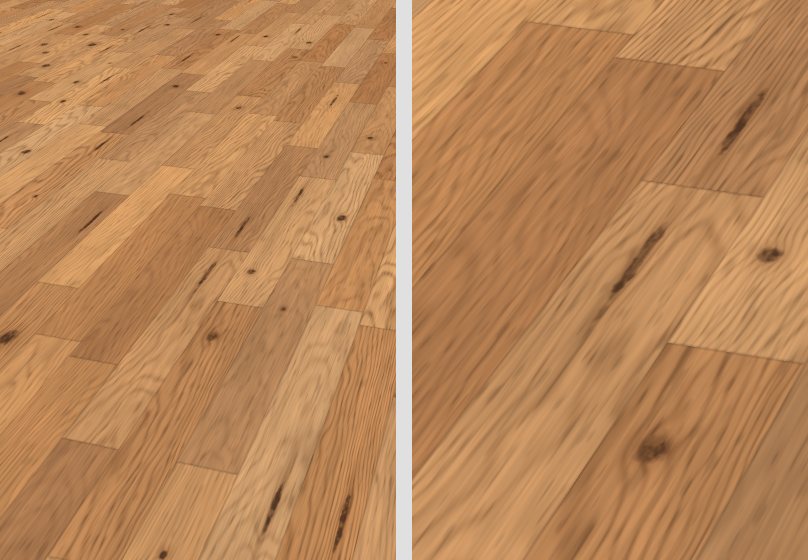
Left, the full canvas; right, a detail of the centre.
Reproduce this texture procedurally as a WebGL 2 fragment shader.

```glsl
#version 300 es
precision highp float;

uniform vec2 u_resolution;
out vec4 fragColor;

const float BOARD_LENGTH = 6.5; // in board widths

float hash(vec2 p) {
    vec3 q = fract(vec3(p.xyx) * vec3(0.1031, 0.1030, 0.0973));
    q += dot(q, q.yzx + 33.33);
    return fract((q.x + q.y) * q.z);
}

float noise(vec2 p) {
    vec2 i = floor(p), f = fract(p);
    f = f * f * (3.0 - 2.0 * f);
    return mix(mix(hash(i), hash(i + vec2(1, 0)), f.x),
               mix(hash(i + vec2(0, 1)), hash(i + vec2(1, 1)), f.x), f.y);
}

float fbm(vec2 p) {
    return 0.55 * noise(p) + 0.3 * noise(p * 2.1 + 7.3) + 0.15 * noise(p * 4.3 + 19.1);
}

// End joint offset of each strip of boards, as a fraction of a board
float stagger(float strip) {
    float offsets[5] = float[5](0.26, 0.96, 0.64, 0.96, 0.70);
    return offsets[int(mod(strip, 5.0))] + 0.37 * (floor(strip / 5.0) + 1.0);
}

// Quasi-random lightness, 0 to 1, of each board
float boardTone(float strip, float row) {
    float n = abs(strip + 1.0);
    return fract(0.3 - 0.55 * n + 0.2265 * n * (n - 1.0) + 0.6 * row);
}

// x: dark heart, y: surrounding halo of a knot or crack
vec2 knot(vec2 p, vec2 id) {
    float cell = floor(p.y / 3.25);
    vec2 key = id * 3.0 + vec2(cell * 17.0, 140.0);
    if (hash(key) > 0.36) return vec2(0.0);
    vec2 center = vec2(0.25 + 0.5 * hash(key + 5.1), (cell + 0.3 + 0.4 * hash(key + 9.7)) * 3.25);
    vec2 d = p - center;
    float size = mix(0.07, 0.2, hash(key + 2.3));
    bool crack = hash(key + 13.0) < 0.35;
    d /= crack ? vec2(0.055, 0.75) : vec2(size, size * 1.4);
    float r = length(d) + 0.9 * (fbm(p * vec2(9.0, 5.0) + key) - 0.5);
    float mottle = smoothstep(0.25, 0.65, fbm(p * vec2(17.0, 8.0) + key));
    float heart = (1.0 - smoothstep(0.45, 1.0, r)) * mix(0.45, 1.0, mottle);
    return vec2(heart, exp(-0.55 * dot(d, d)));
}

vec3 floorColor(vec2 p, float pixel) {
    // Perspective: strips and joints run to two points on one horizon
    float depth = 1.335 - p.y;
    float across = ((p.x - 0.966) / depth + 0.355) / 0.1027;
    float footprint = pixel / (depth * 0.1027);
    float strip = floor(across);
    float along = (p.x + 5.208) / depth / 2.43 - stagger(strip);
    float row = floor(along);

    vec2 id = vec2(strip, row) + 60.0;
    vec2 board = vec2(fract(across), fract(along) * BOARD_LENGTH);
    vec2 seed = vec2(hash(id), hash(id + 31.7)) * 90.0;
    float tone = boardTone(strip, row);
    vec2 mark = knot(board, id);

    vec3 color = mix(vec3(0.665, 0.468, 0.303), vec3(0.805, 0.612, 0.412), tone);
    color *= mix(vec3(1.03, 0.99, 0.94), vec3(0.99, 1.0, 1.03), hash(id + 8.2));
    color *= 0.94 + 0.12 * fbm(board * vec2(3.0, 0.6) + seed);

    // Growth rings, arched or nearly straight
    float bend = board.x - mix(-0.5, 1.5, hash(id + 4.4));
    float phase = 7.0 * bend * bend + 0.75 * board.y
                + 4.5 * fbm(board * vec2(1.6, 0.45) + seed) + 1.2 * mark.y;
    float ring = pow(0.5 + 0.5 * sin(6.2832 * phase), 2.5);
    float ringFade = 1.0 / (1.0 + pow(7.0 * footprint, 2.0));
    float pores = noise(board * vec2(38.0, 3.5) + seed);
    float strength = mix(0.06, 0.22, hash(id + 11.9));
    color *= 1.0 + ringFade * strength * (0.3 - ring * (0.5 + 0.8 * pores)) * vec3(0.9, 1.05, 1.2);

    // Fine fibres and short dark pores
    float fiberFade = 1.0 / (1.0 + pow(16.0 * footprint, 2.0));
    float fiber = noise(board * vec2(55.0, 1.8) + seed.yx) - 0.5;
    float streak = noise(board * vec2(14.0, 0.5) + seed) - 0.5;
    color *= 1.0 + fiberFade * (0.11 * fiber - 0.10 * smoothstep(0.68, 0.95, pores)) + 0.08 * streak;

    // Knots and cracks
    color *= 1.0 - mark.y * vec3(0.14, 0.18, 0.22);
    color = mix(color, vec3(0.27, 0.17, 0.11), 0.85 * mark.x);

    // Narrow joints
    float side = min(board.x, 1.0 - board.x);
    float end = min(board.y, BOARD_LENGTH - board.y);
    float seam = 1.0 - smoothstep(0.0, 0.018 + 0.5 * footprint, side);
    float joint = 1.0 - smoothstep(0.0, 0.025 + footprint, end);
    return color * (1.0 - 0.13 * max(seam, joint));
}

void main() {
    float pixel = 1.0 / u_resolution.y;
    vec3 sum = vec3(0.0);
    for (int i = 0; i < 4; i++) {
        vec2 offset = vec2(i % 2, i / 2) * 0.5 - 0.25;
        sum += floorColor((gl_FragCoord.xy + offset) * pixel, pixel);
    }
    fragColor = vec4(sum / 4.0, 1.0);
}
```
